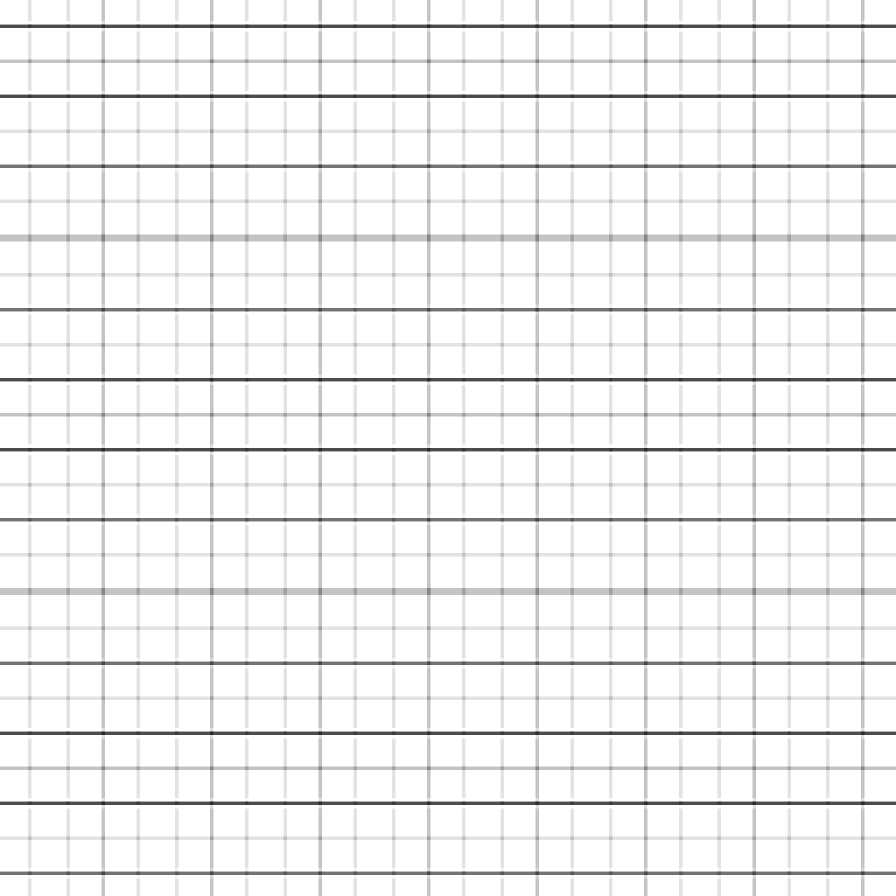
Write a three.js fragment shader that draws this pattern.

```glsl
// Ruled grid: dark and pale rows in a mirrored cycle over grey columns in threes.
#define UNITS 512.0          // layout units across the canvas
#define ROW_CYCLE 202.0      // height of one cycle of rows
#define ROW_CENTRE 174.0     // height of a broad row, the mirror axis of its cycle
#define ROW_STEP 20.0        // spacing of the rows
#define COL_CYCLE 62.0       // width of one group of columns
#define COL_CENTRE 59.0      // position of a main column
#define COL_STEP 20.0        // distance from main to pale columns
#define HALF_WIDTH 1.0       // half the width of a line
#define PALE_INK 0.11
#define GREY_INK 0.23
#define CROSS_DEPTH 0.5      // extra darkening where lines cross
#define HALO 0.1             // bleaching beside the dark rows

varying vec2 vUv;

// Distance to the nearest repeat of a centre line
float mirrorRepeat(float p, float centre, float cycle) {
  return abs(mod(p - centre + 0.5 * cycle, cycle) - 0.5 * cycle);
}

// Antialiased coverage of a band around zero
float band(float d, float halfWidth, float blur) {
  return clamp((halfWidth - abs(d)) / blur + 0.5, 0.0, 1.0);
}

// Ink of the k-th row out from the broad one
float rowInk(float k) {
  if (k > 4.5) return GREY_INK;
  if (mod(k, 2.0) > 0.5) return PALE_INK;
  return k > 3.0 ? 0.7 : 0.55;
}

void main() {
  vec2 p = vUv * UNITS;
  vec2 blur = max(fwidth(p), vec2(0.001));

  // Columns: one main line with a pale line on either side
  float dx = mirrorRepeat(p.x, COL_CENTRE, COL_CYCLE);
  float colInk = GREY_INK * band(dx, HALF_WIDTH, blur.x)
               + PALE_INK * band(dx - COL_STEP, HALF_WIDTH, blur.x);

  // Rows: a broad soft line, then five narrow ones up to the fold
  float dy = mirrorRepeat(p.y, ROW_CENTRE, ROW_CYCLE);
  float ink = GREY_INK * band(dy, 2.0 * HALF_WIDTH, blur.y);
  float bleach = 0.0;
  for (int i = 1; i <= 5; i++) {
    float k = float(i);
    float d = dy - (ROW_STEP * k + HALF_WIDTH);
    float strength = rowInk(k);
    float core = band(d, HALF_WIDTH, blur.y);
    ink += strength * core;
    float ring = band(d, 3.0 * HALF_WIDTH, blur.y) - core;
    bleach += HALO * ring * smoothstep(0.3, 0.7, strength);
  }

  // Overlay both sets, deepen the crossings, bleach beside dark rows
  float crossing = 1.0 - CROSS_DEPTH * sqrt(colInk * ink);
  float tone = (1.0 - colInk) * (1.0 - ink) * crossing + bleach;
  gl_FragColor = vec4(vec3(min(tone, 1.0)), 1.0);
}
```
